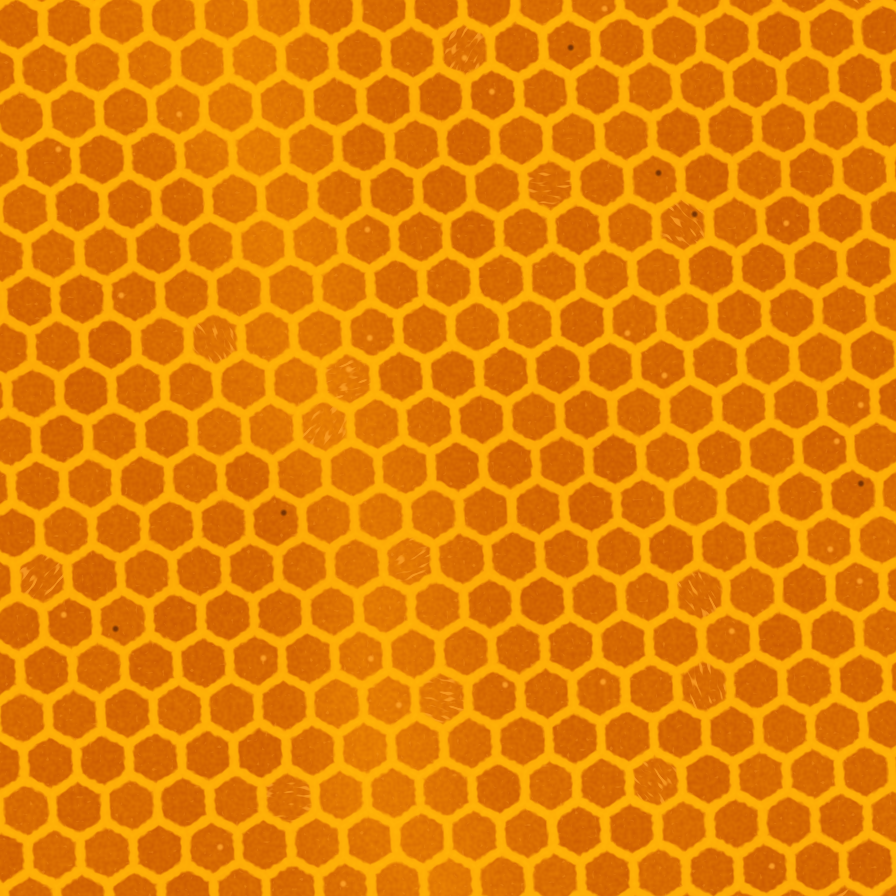
Give the GLSL for this texture, as a WebGL 2 fragment shader.

```glsl
#version 300 es
precision highp float;
// Amber honeycomb sheet: rounded brown hexagons divided by bright yellow walls.
// A tilted hexagonal lattice gives each cell a local distance and an id; gradient
// noise adds ragged edges, grain, a pale diagonal band and a few scuffed cells.

uniform vec2 u_resolution;
out vec4 fragColor;

// Lattice
const float PITCH = 0.0586;               // spacing of cells along a row
const float TILT = 0.0459;                // rotation of the rows, radians
const float ROW_STRETCH = 1.016;          // rows lie slightly further apart
const vec2 ANCHOR = vec2(0.5104, 0.4792); // centre of one cell
const vec2 HEX = vec2(1.0, 1.7320508);    // period of the lattice in pitches

// Cell shape, in pitches
const float APOTHEM = 0.408;
const float ROUNDING = 0.17;
const float EDGE_SOFTNESS = 0.032;
const float EDGE_ROUGHNESS = 0.035;
const float SIZE_VARIATION = 0.012;

// Colours
const vec3 CELL_DARK = vec3(0.81, 0.375, 0.008);
const vec3 CELL_LIGHT = vec3(0.90, 0.49, 0.012);
const vec3 WALL_DEEP = vec3(0.985, 0.635, 0.025);
const vec3 WALL_BRIGHT = vec3(1.0, 0.70, 0.03);
const vec3 SCUFF = vec3(1.0, 0.64, 0.16);
const vec3 PIT = vec3(0.42, 0.17, 0.01);

// Tone and wear
const float BAND_WIDTH = 0.095;
const float GRAIN_SCALE = 12.0;
const float GRAIN_AMOUNT = 0.42;
const float SCUFFED_SHARE = 0.035;
const float SPECKED_SHARE = 0.09;

float hash(vec2 p) {
  vec3 q = fract(vec3(p.xyx) * vec3(0.1031, 0.1030, 0.0973));
  q += dot(q, q.yzx + 33.33);
  return fract((q.x + q.y) * q.z);
}

vec2 gradient(vec2 corner) {
  float angle = 6.2831853 * hash(corner + 217.0);
  return vec2(cos(angle), sin(angle));
}

// Gradient noise, roughly -0.7 to 0.7
float noise(vec2 p) {
  vec2 i = floor(p), f = p - i;
  vec2 w = f * f * f * (f * (f * 6.0 - 15.0) + 10.0);
  vec2 e = vec2(1.0, 0.0);
  float low = mix(dot(gradient(i), f), dot(gradient(i + e), f - e), w.x);
  float high = mix(dot(gradient(i + e.yx), f - e.yx), dot(gradient(i + 1.0), f - 1.0), w.x);
  return mix(low, high, w.y);
}

// Offset from the centre of the nearest cell
vec2 cellOffset(vec2 p) {
  vec2 a = mod(p + 0.5 * HEX, HEX) - 0.5 * HEX;
  vec2 b = mod(p, HEX) - 0.5 * HEX;
  return dot(a, a) < dot(b, b) ? a : b;
}

// Hexagonal radius, softened towards a circle to round the corners
float hexRadius(vec2 p) {
  vec2 q = abs(p);
  float hexagon = max(q.x, dot(q, 0.5 * HEX));
  return mix(hexagon, length(q), ROUNDING);
}

void main() {
  vec2 uv = gl_FragCoord.xy / u_resolution.y;
  float pixel = 1.0 / (u_resolution.y * PITCH);

  // Tilted lattice
  vec2 along = vec2(cos(TILT), sin(TILT));
  vec2 rel = (uv - ANCHOR) / PITCH;
  vec2 p = vec2(dot(rel, along), dot(rel, vec2(-along.y, along.x)) / ROW_STRETCH);
  vec2 local = cellOffset(p);
  vec2 id = round((p - local) * 2.0 / HEX) + 100.0;
  float seed = hash(id);

  // Ragged cell mask
  float ragged = EDGE_ROUGHNESS * noise(p * 9.0);
  float size = APOTHEM + SIZE_VARIATION * (hash(id + 31.0) - 0.5);
  float d = hexRadius(local) + ragged - size;
  float soft = max(EDGE_SOFTNESS, 0.7 * pixel);
  float inside = 1.0 - smoothstep(-soft, soft, d);

  // Broad tone: pale diagonal band plus slow drift
  float drift = noise(uv * 4.0 + 7.0);
  float fromBand = (uv.x - 0.26 - 0.22 * (1.0 - uv.y) + 0.08 * drift) / BAND_WIDTH;
  float band = exp(-fromBand * fromBand);
  float grain = noise(p * GRAIN_SCALE) + 0.5 * noise(p * GRAIN_SCALE * 0.45 + 40.0);

  // Cell floor with grain and pale flecks
  float tone = 0.29 + 0.55 * band + 0.25 * drift + 0.26 * (seed - 0.5) + GRAIN_AMOUNT * grain;
  vec3 cell = mix(CELL_DARK, CELL_LIGHT, clamp(tone, -0.25, 1.2));
  float fleck = smoothstep(0.33, 0.6, noise(p * 11.0 + 90.0));
  cell = mix(cell, SCUFF, 0.3 * fleck);

  // Scratches in a few cells
  float turn = 6.2831853 * hash(id + 53.0);
  vec2 dir = vec2(cos(turn), sin(turn));
  vec2 streak = vec2(dot(local, dir) * 4.0, dot(local, vec2(-dir.y, dir.x)) * 13.0) + id * 7.0;
  float scuffed = step(1.0 - SCUFFED_SHARE, seed);
  cell = mix(cell, SCUFF, 0.75 * scuffed * smoothstep(0.12, 0.45, noise(streak)));

  // Single bright or dark specks
  float pick = hash(id + 77.0);
  vec2 spot = 0.5 * (vec2(hash(id + 11.0), hash(id + 19.0)) - 0.5);
  float speck = 1.0 - smoothstep(0.02, 0.02 + 2.0 * soft, length(local - spot));
  vec3 speckColor = pick < 0.2 * SPECKED_SHARE ? PIT : SCUFF;
  cell = mix(cell, speckColor, 0.85 * speck * step(pick, SPECKED_SHARE));

  // Walls, brightest along their middle
  float glow = 0.42 + 3.5 * d + 0.5 * drift + 0.25 * grain;
  vec3 wall = mix(WALL_DEEP, WALL_BRIGHT, clamp(glow, 0.0, 1.0));

  fragColor = vec4(mix(wall, cell, inside), 1.0);
}
```
